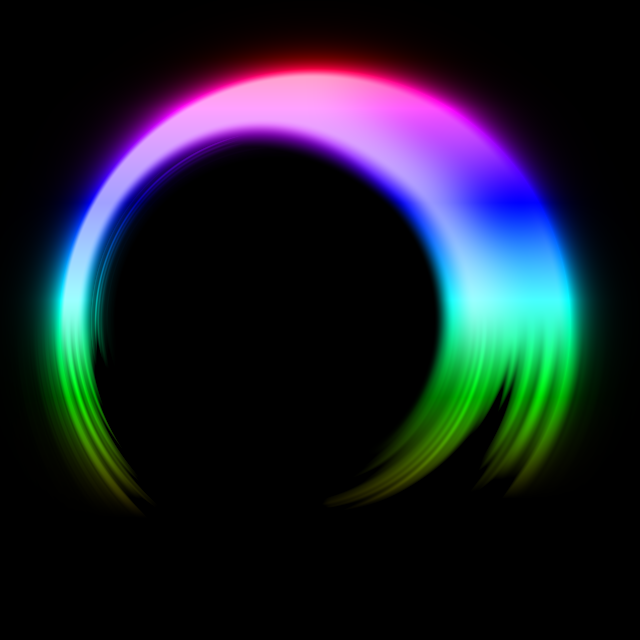
Write a WebGL 2 fragment shader that draws this background.

```glsl
#version 300 es
precision highp float;
// A glowing rainbow crescent between two off-centre circles on black.
// A coordinate t runs from the inner circle (0) to the outer one (1);
// noise along t makes brushed strands, and height sets hue and fading.
uniform vec2 u_resolution;
out vec4 fragColor;

const vec2 OUTER_CENTRE = vec2(0.492, 0.492);
const vec2 INNER_CENTRE = vec2(0.435, 0.500);
const float OUTER_RADIUS = 0.399;
const float INNER_RADIUS = 0.259;

float hash(float n) {
    return fract(sin(n * 127.1) * 43758.5453);
}

float noise(float x) {
    float i = floor(x), f = fract(x);
    return mix(hash(i), hash(i + 1.0), f * f * (3.0 - 2.0 * f));
}

// Two octaves of noise across the band
float strands(float t, float seed) {
    return 0.65 * noise(t * 15.0 + seed) + 0.35 * noise(t * 37.0 + seed);
}

float bump(float x, float centre, float width) {
    float d = (x - centre) / width;
    return exp(-d * d);
}

vec3 spectrum(float h) {
    return clamp(abs(fract(h + vec3(0.0, 2.0, 1.0) / 3.0) * 6.0 - 3.0) - 1.0, 0.0, 1.0);
}

// Yellow at the bottom, through cyan and blue, to red at the top
float hueAt(float y) {
    float top = max(y - 0.805, 0.0);
    return min(0.5 + (y - 0.531) * 1.097 + 7.7 * top * top, 1.0);
}

// Height at which the strand at t dies out, on either side
float strandEnd(float t, float side) {
    float right = 0.24 + 0.15 * bump(t, 0.56, 0.11)
                - 0.04 * bump(t, 0.33, 0.12) + 0.05 * bump(t, 0.0, 0.15);
    float left = mix(0.45, 0.21, smoothstep(0.3, 0.85, t));
    float jitter = 0.06 * (noise(t * 26.0 + 4.0) - 0.5);
    return mix(left, right, smoothstep(-0.3, 0.1, side)) + jitter;
}

// Brightness across the band, with a brushed inner fringe on the left
float bandLight(float t, float inner, float side, float streak) {
    float soft = mix(0.20, 0.08, smoothstep(-0.3, 0.6, side));
    float body = smoothstep(inner - soft, inner + soft, t);
    float fringe = smoothstep(-0.06, 0.35, t) * (1.0 - smoothstep(0.0, 0.4, side));
    return max(body, fringe * streak * 0.9);
}

// Pale core of the band, weaker toward the outer right
float paleness(vec2 p, float t, float inner, float side) {
    float outward = smoothstep(0.2, 0.75, t) * smoothstep(-0.05, 0.55, side);
    float amount = mix(0.63, 0.30, outward);
    amount *= 1.0 - bump(length(p - vec2(0.815, 0.69)), 0.0, 0.085);
    float core = smoothstep(inner, inner + 0.25, t) * (1.0 - smoothstep(0.91, 1.02, t));
    return amount * core * smoothstep(0.38, 0.55, p.y);
}

void main() {
    vec2 p = gl_FragCoord.xy / u_resolution;
    vec2 fromOuter = p - OUTER_CENTRE;
    float dOuter = length(fromOuter) - OUTER_RADIUS;
    float dInner = length(p - INNER_CENTRE) - INNER_RADIUS;
    float t = dInner / (dInner - dOuter);
    float tBand = clamp(t, 0.0, 1.0);
    float side = fromOuter.x / max(length(fromOuter), 0.001);

    // Strands and their fading tips
    float streak = strands(t + 0.06 * p.y, 7.0);
    float low = 1.0 - smoothstep(0.36, 0.52, p.y);
    float end = strandEnd(tBand, side);
    float tips = sqrt(smoothstep(end, max(0.48, end + 0.06), p.y));

    // Band and outer glow
    float inner = 0.43 * (1.0 - smoothstep(-1.0, 0.5, side));
    float light = bandLight(t, inner, side, streak);
    light *= mix(1.0, 0.4 + 0.9 * streak, low);
    light *= tips * exp(-max(dOuter, 0.0) / 0.021);

    float pale = paleness(p, t, inner, side);
    vec3 colour = mix(spectrum(hueAt(p.y)), vec3(1.0), pale) * light;
    fragColor = vec4(clamp(colour, 0.0, 1.0), 1.0);
}
```
